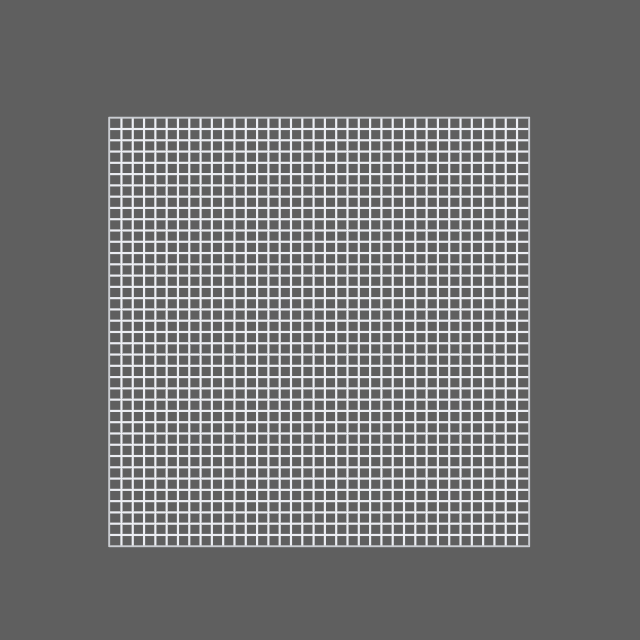
Write a Shadertoy shader that draws this pattern.

```glsl
// A pale square lattice on a flat grey ground, closed by a slim frame.
// Each rule is the distance to the nearest multiple of the pitch; the frame
// is the outline of a box. Both are smoothed over one pixel.

#define FIRST_RULE vec2(0.1721, 0.1465)
#define PITCH vec2(0.01766, 0.01762)
#define CELLS vec2(37.0, 38.0)
#define FRAME_LOW vec2(0.1706, 0.1465)
#define FRAME_HIGH vec2(0.8268, 0.8161)
#define RULE_WIDTH 0.0034
#define FRAME_WIDTH 0.0030
#define GROUND vec3(0.373)
#define RULE_COLOR vec3(0.925, 0.932, 0.952)
#define FRAME_COLOR vec3(0.79, 0.80, 0.82)

// Signed distance to an axis-aligned box
float boxDistance(vec2 p, vec2 low, vec2 high) {
    vec2 d = abs(p - 0.5 * (low + high)) - 0.5 * (high - low);
    return length(max(d, 0.0)) + min(max(d.x, d.y), 0.0);
}

// Share of a pixel lying inside a signed distance
float coverage(float d, float pixel) {
    return clamp(0.5 - d / pixel, 0.0, 1.0);
}

// Inner rules, leaving the outermost ones to the frame
float lattice(vec2 p, float pixel) {
    vec2 index = clamp(round((p - FIRST_RULE) / PITCH), vec2(1.0), CELLS - 1.0);
    vec2 d = abs(p - FIRST_RULE - index * PITCH) - 0.5 * RULE_WIDTH;
    return coverage(min(d.x, d.y), pixel);
}

void mainImage(out vec4 fragColor, in vec2 fragCoord) {
    float pixel = 1.0 / min(iResolution.x, iResolution.y);
    vec2 p = (fragCoord - 0.5 * iResolution.xy) * pixel + 0.5;

    float box = boxDistance(p, FRAME_LOW, FRAME_HIGH);
    float rules = lattice(p, pixel) * coverage(box, pixel);
    float frame = coverage(abs(box) - 0.5 * FRAME_WIDTH, pixel);

    // Ground, then rules, then the frame over their ends
    vec3 color = mix(GROUND, RULE_COLOR, rules);
    color = mix(color, FRAME_COLOR, frame);
    fragColor = vec4(color, 1.0);
}
```
